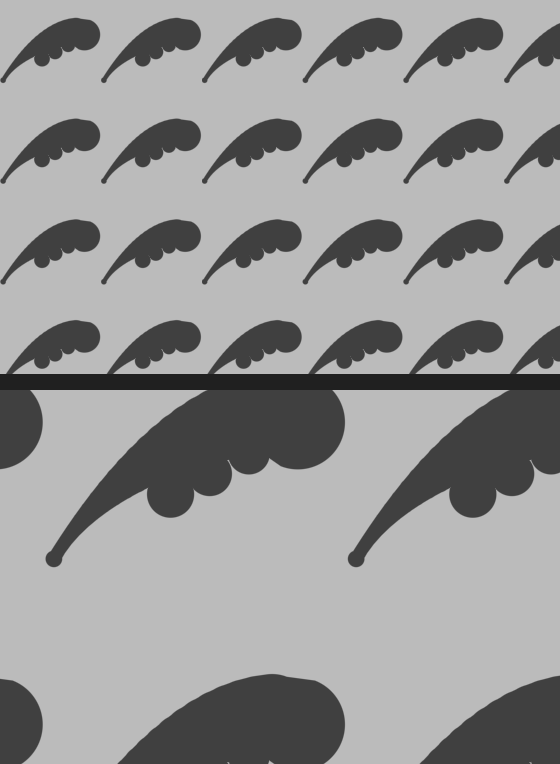
Top: the whole. Bottom: its middle third, enlarged.
Reproduce this pattern procedurally as a Shadertoy shader.

```glsl
const float ROWS = 3.712;      // repeats down the canvas height
const int SPINE_STEPS = 20;
const int LOBE_COUNT = 3;
const vec3 GROUND = vec3(0.733);
const vec3 INK = vec3(0.25);

float circleDistance(vec2 p, vec2 center, float radius) {
    return length(p - center) - radius;
}

// Each end holds its center in xy and its radius in z.
float taperedSegment(vec2 p, vec3 a, vec3 b) {
    vec2 axis = b.xy - a.xy;
    float h = clamp(dot(p - a.xy, axis) / dot(axis, axis), 0.0, 1.0);
    vec3 nearest = mix(a, b, h);
    return circleDistance(p, nearest.xy, nearest.z);
}

vec3 cubicBezier(vec3 a, vec3 b, vec3 c, vec3 d, float t) {
    float s = 1.0 - t;
    return s * s * s * a + 3.0 * s * s * t * b + 3.0 * s * t * t * c + t * t * t * d;
}

// Curved stroke whose width swells along its length
float taperedCurve(vec2 p, vec3 a, vec3 b, vec3 c, vec3 d) {
    float dist = 1e3;
    vec3 previous = a;
    for (int i = 1; i <= SPINE_STEPS; i++) {
        vec3 next = cubicBezier(a, b, c, d, float(i) / float(SPINE_STEPS));
        dist = min(dist, taperedSegment(p, previous, next));
        previous = next;
    }
    return dist;
}

// Row of round lobes, each a little smaller than the last
float lobeRow(vec2 p, vec3 first, vec3 advance) {
    float dist = 1e3;
    for (int i = 0; i < LOBE_COUNT; i++) {
        vec3 lobe = first + advance * float(i);
        dist = min(dist, circleDistance(p, lobe.xy, lobe.z));
    }
    return dist;
}

float plumeDistance(vec2 p) {
    vec3 stem = vec3(0.031, 0.796, 0.022);
    vec3 shoulder = vec3(0.753, 0.311, 0.134);
    vec3 head = vec3(0.838, 0.344, 0.156);

    float body = taperedCurve(p, stem, vec3(0.145, 0.593, 0.011),
                              vec3(0.478, 0.333, 0.134), shoulder);
    body = min(body, taperedSegment(p, shoulder, head));

    float lobes = lobeRow(p, vec3(0.417, 0.582, 0.078), vec3(0.1295, -0.0673, -0.0043));
    float filler = circleDistance(p, vec2(0.492, 0.463), 0.080);
    float tip = circleDistance(p, stem.xy, 0.0275);
    return min(min(body, tip), min(lobes, filler));
}

void mainImage(out vec4 fragColor, in vec2 fragCoord) {
    // Square cells counted from the upper left, y pointing down
    float cellsPerPixel = ROWS / iResolution.y;
    vec2 grid = vec2(fragCoord.x, iResolution.y - fragCoord.y) * cellsPerPixel;

    float dist = plumeDistance(fract(grid));
    float coverage = 1.0 - smoothstep(-0.8 * cellsPerPixel, 0.8 * cellsPerPixel, dist);
    fragColor = vec4(mix(GROUND, INK, coverage), 1.0);
}
```
